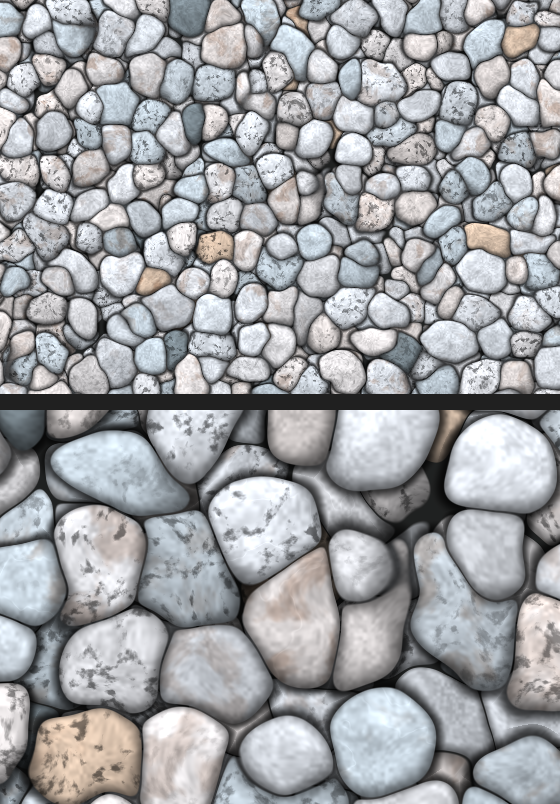
Top: the whole. Bottom: its middle third, enlarged.
Give the GLSL for this texture, as a Shadertoy shader.

```glsl
// Tightly packed pale beach pebbles in soft overhead light, with dark gaps between them.
#define STONES_PER_HEIGHT 11.8
#define JITTER 0.82
#define ROUNDING 15.0
#define REACH 0.68
#define GAP 0.008
#define WARP 0.2
#define GRAIN 0.17
#define GAP_COLOR vec3(0.13, 0.135, 0.135)

struct Stone {
    float edge;   // distance inside the outline, negative outside
    vec2 local;   // offset from the stone centre
    vec2 cell;    // identity
};

vec4 hash4(vec2 c) {
    vec4 p = fract(c.xyxy * vec4(0.1031, 0.1030, 0.0973, 0.1099));
    p += dot(p, p.wzxy + 33.33);
    return fract((p.xxyz + p.yzzw) * p.zywx);
}

float noise(vec2 p) {
    vec2 i = floor(p), f = fract(p);
    f = f * f * (3.0 - 2.0 * f);
    vec2 e = vec2(0.0, 1.0);
    return mix(mix(hash4(i).x, hash4(i + e.yx).x, f.x),
               mix(hash4(i + e.xy).x, hash4(i + e.yy).x, f.x), f.y);
}

float fbm(vec2 p) {
    float sum = 0.0, amp = 0.5;
    for (int i = 0; i < 4; i++) {
        sum += amp * noise(p);
        p = mat2(1.6, 1.2, -1.2, 1.6) * p + 7.3;
        amp *= 0.5;
    }
    return sum / 0.9375;
}

float smoothMin(float a, float b, float k) {
    float h = max(k - abs(a - b), 0.0) / k;
    return min(a, b) - h * h * k * 0.25;
}

// Rounded cells of randomly turned, stretched and sized ellipses.
Stone findStone(vec2 p, float presence, float reach) {
    p += WARP * (vec2(noise(p * 2.3), noise(p * 2.3 + 41.7)) - 0.5);
    vec2 base = floor(p);
    Stone s = Stone(-1.0, vec2(0.0), base);
    float nearest = 9.0, total = 1e-9, nearestSize = 1.0;
    for (int y = -2; y <= 2; y++)
    for (int x = -2; x <= 2; x++) {
        vec2 cell = base + vec2(x, y);
        vec4 r = hash4(cell + 17.0), k = hash4(cell + 91.0);
        if (k.y > presence) continue;
        vec2 rel = p - cell - 0.5 - JITTER * (r.xy - 0.5);
        float angle = 3.1416 * r.z, stretch = mix(1.0, 1.33, r.w);
        float size = mix(0.8, 1.2, k.x * k.x);
        vec2 q = mat2(cos(angle), -sin(angle), sin(angle), cos(angle)) * rel;
        float d = length(q * vec2(1.0 / stretch, stretch)) / size;
        if (d < nearest) {
            total += exp(-ROUNDING * nearest);
            nearest = d;
            nearestSize = size;
            s.local = rel;
            s.cell = cell;
        } else {
            total += exp(-ROUNDING * d);
        }
    }
    float between = 0.5 * (-log(total) / ROUNDING - nearest);
    s.edge = smoothMin(between, reach - nearest, 0.12) * nearestSize - GAP;
    return s;
}

vec3 stoneColor(Stone s) {
    vec4 r = hash4(s.cell + 203.0), k = hash4(s.cell + 311.0);
    vec2 q = s.local + 20.0 * r.zw;

    // Base tint: white-grey, warm or blue, with a few slate and tan stones
    vec3 tint = mix(vec3(0.85, 0.87, 0.90), vec3(0.89, 0.865, 0.86), smoothstep(0.5, 0.9, r.x));
    tint = mix(tint, vec3(0.75, 0.80, 0.84), smoothstep(0.26, 0.1, r.x));
    tint *= mix(0.85, 1.06, sqrt(r.y));
    tint = mix(tint, vec3(0.48, 0.53, 0.56), step(0.98, k.x));
    tint = mix(tint, vec3(0.84, 0.75, 0.67), step(k.x, 0.02));

    // Mottling, rusty stains, fine pits and pale veins
    float mottle = fbm(q * 4.0);
    tint *= 1.0 + GRAIN * 2.0 * (mottle - 0.5) + GRAIN * (noise(q * 21.0) - 0.5);
    float stain = smoothstep(0.5, 0.75, fbm(q * 3.5 + 9.0)) * smoothstep(0.4, 1.0, k.y);
    tint *= mix(vec3(1.0), vec3(0.86, 0.80, 0.76), stain);
    float pits = smoothstep(0.54, 0.78, fbm(mat2(0.8, 0.6, -0.6, 0.8) * q * 10.0 + 3.0));
    tint *= 1.0 - 0.5 * pits * smoothstep(0.3, 1.0, k.z);
    float vein = smoothstep(0.025, 0.0, abs(fbm(q * 2.2 + 5.0) - 0.5)) * step(0.8, k.w);
    tint *= 1.0 + 0.05 * vein;

    // Domed shading: light from the upper left, wider shade below
    float facing = clamp(dot(s.local, vec2(-0.35, 0.9)) * 1.8, -1.0, 1.0);
    float rim = smoothstep(-0.04, mix(0.19, 0.05, 0.5 + 0.5 * facing), s.edge);
    float light = mix(0.42, 1.0, rim) * (1.0 + 0.085 * facing);
    return tint * light;
}

void mainImage(out vec4 fragColor, in vec2 fragCoord) {
    vec2 p = fragCoord / iResolution.y * STONES_PER_HEIGHT + 30.0;
    float soft = 0.8 * STONES_PER_HEIGHT / iResolution.y;

    // Smaller stones lie in the shadow of the upper layer
    Stone lower = findStone(p * 1.25 + 57.0, 1.0, 0.85);
    Stone upper = findStone(p, 0.91, REACH);
    vec3 color = mix(GAP_COLOR, stoneColor(lower), smoothstep(-soft, soft, lower.edge));
    color *= mix(0.24, 0.95, smoothstep(0.0, 0.13, -upper.edge));
    color = mix(color, stoneColor(upper), smoothstep(-soft, soft, upper.edge));
    fragColor = vec4(clamp(color, 0.0, 1.0), 1.0);
}
```
